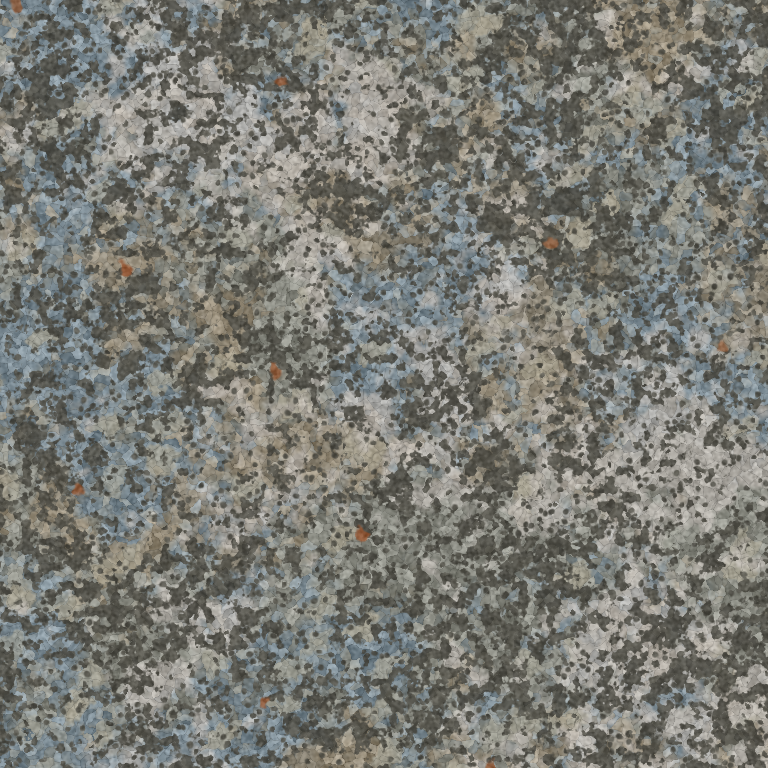
Write a Shadertoy shader that draws this texture.

```glsl
// Weathered granite: blue-grey and tan grains, dark mica specks, pale crust and rust spots.

// Feature densities, in cells per canvas height
const float GRAIN_SCALE = 85.0;
const float MICA_SCALE = 88.0;
const float SPECK_SCALE = 112.0;
const float CRYSTAL_SCALE = 24.0;
const float RUST_SCALE = 26.0;
const float GRIT_SCALE = 270.0;

// Shares and strengths
const float CRYSTAL_SHARE = 0.20;
const float SPECK_SHARE = 0.17;
const float RUST_SHARE = 0.022;
const float MICA_LEVEL = 0.555;
const float GRAIN_CONTRAST = 0.20;
const float GRIT_CONTRAST = 0.14;
const float CRYSTAL_ANGLE = 0.55;

const vec3 GREY = vec3(0.550, 0.555, 0.520);
const vec3 BLUE = vec3(0.490, 0.550, 0.585);
const vec3 TAN = vec3(0.590, 0.535, 0.445);
const vec3 CREAM = vec3(0.670, 0.640, 0.560);
const vec3 CRUST = vec3(0.735, 0.715, 0.690);
const vec3 MICA = vec3(0.305, 0.300, 0.270);
const vec3 RUST = vec3(0.560, 0.270, 0.120);

struct Cell { float dist; float gap; vec3 id; };

// Integer hash giving three values from 0 to 1
vec3 hash3(vec2 c) {
    uvec3 v = uvec3(ivec3(ivec2(floor(c)), 17));
    v = v * 1664525u + 1013904u;
    v.x += v.y * v.z; v.y += v.z * v.x; v.z += v.x * v.y;
    v ^= v >> 16u;
    v.x += v.y * v.z; v.y += v.z * v.x; v.z += v.x * v.y;
    return vec3(v >> 8u) / 16777216.0;
}

mat2 rotation(float a) {
    return mat2(cos(a), sin(a), -sin(a), cos(a));
}

float noise(vec2 p) {
    vec2 i = floor(p), f = fract(p);
    f = f * f * (3.0 - 2.0 * f);
    float low = mix(hash3(i).x, hash3(i + vec2(1, 0)).x, f.x);
    float high = mix(hash3(i + vec2(0, 1)).x, hash3(i + vec2(1, 1)).x, f.x);
    return mix(low, high, f.y);
}

float fbm(vec2 p) {
    float sum = 0.0, amp = 0.54;
    for (int i = 0; i < 3; i++) {
        sum += amp * noise(p);
        p = rotation(0.9) * p * 2.03 + 19.7;
        amp *= 0.55;
    }
    return sum;
}

// Nearest scattered point, with the margin to the second nearest
Cell nearestCell(vec2 p) {
    Cell cell = Cell(9.0, 0.0, vec3(0));
    float second = 9.0;
    for (int y = -1; y <= 1; y++)
    for (int x = -1; x <= 1; x++) {
        vec2 corner = floor(p) + vec2(x, y);
        vec3 h = hash3(corner);
        float d = length(corner + h.xy - p);
        if (d < cell.dist) {
            second = cell.dist;
            cell.dist = d;
            cell.id = hash3(corner + 271.0);
        } else second = min(second, d);
    }
    cell.gap = second - cell.dist;
    return cell;
}

void mainImage(out vec4 fragColor, in vec2 fragCoord) {
    vec2 p = fragCoord / iResolution.y;
    float pixel = 1.0 / iResolution.y;
    vec2 warp = vec2(fbm(p * 60.0), fbm(p * 60.0 + 43.0)) - 0.5;
    vec2 q = p + warp * 0.016;

    // Broad stains
    float blueStain = fbm(p * 6.0 + 11.0) + 0.4 * (fbm(p * 26.0 + 5.0) - 0.5);
    float tanStain = fbm(p * 7.0 + 57.0) + 0.5 * (fbm(p * 30.0 + 83.0) - 0.5);
    float crustStain = fbm(p * 4.5 + 91.0) + 0.7 * (fbm(p * 34.0 + 29.0) - 0.5);
    float crust = smoothstep(0.56, 0.76, crustStain);

    // Feldspar and quartz grains
    Cell grain = nearestCell(q * GRAIN_SCALE);
    vec3 color = mix(GREY, BLUE, smoothstep(0.38, 0.64, blueStain + 0.25 * (grain.id.y - 0.5)));
    color = mix(color, TAN, 0.75 * smoothstep(0.50, 0.72, tanStain + 0.2 * (grain.id.z - 0.5)));
    color += GRAIN_CONTRAST * (grain.id.x - 0.5);

    // Large pale crystals, stretched along one direction
    vec2 along = rotation(-CRYSTAL_ANGLE) * (p + warp * 0.030);
    Cell crystal = nearestCell(along * CRYSTAL_SCALE * vec2(0.72, 1.2));
    float pale = step(crystal.id.x, CRYSTAL_SHARE) * smoothstep(0.50, 0.34, crystal.dist);
    color = mix(color, mix(GREY * 1.14, CREAM, crystal.id.y), 0.72 * pale);

    // Bright crust and grain seams
    color = mix(color, CRUST + 0.12 * (grain.id.x - 0.5), 0.75 * crust);
    color *= 1.0 - 0.13 * smoothstep(0.16, 0.0, grain.gap);

    // Clustered mica flakes and separate round specks
    float clump = 0.42 * (fbm(p * 15.0 + 37.0) - 0.5) + 0.22 * (fbm(p * 5.0 + 67.0) - 0.5);
    float flake = fbm(p * MICA_SCALE + 7.0) + clump - 0.10 * pale - 0.03 * crust;
    float mica = smoothstep(MICA_LEVEL - 0.055, MICA_LEVEL + 0.055, flake);
    Cell speck = nearestCell((p + warp * 0.006) * SPECK_SCALE);
    float soft = 0.10 + pixel * SPECK_SCALE * 0.5;
    float dot = step(speck.id.x, SPECK_SHARE) * smoothstep(0.42 + soft, 0.42 - soft, speck.dist);
    vec3 micaColor = MICA * (0.88 + 0.28 * speck.id.y);
    color = mix(color, micaColor, 0.9 * max(mica, dot));

    // Rust spots
    Cell rust = nearestCell((p + warp * 0.020) * RUST_SCALE + 13.0);
    float spot = step(rust.id.x, RUST_SHARE) * smoothstep(0.28, 0.14, rust.dist);
    color = mix(color, mix(RUST, TAN, 0.5 * rust.id.y), 0.85 * spot);

    // Fine grit
    color += GRIT_CONTRAST * (noise(rotation(0.6) * p * GRIT_SCALE) - 0.5);
    fragColor = vec4(clamp(color, 0.0, 1.0), 1.0);
}
```
